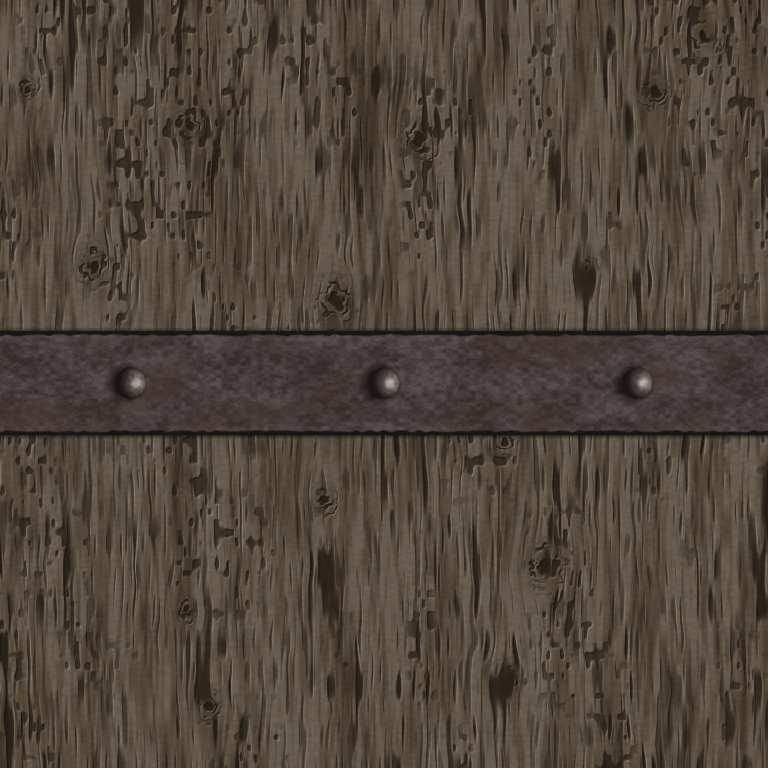
This texture is drawn by a three.js fragment shader. Its source:

```glsl
varying vec2 vUv;

const vec3 WOOD_LIGHT = vec3(0.400, 0.358, 0.306);
const vec3 WOOD_MID = vec3(0.335, 0.288, 0.234);
const vec3 WOOD_DARK = vec3(0.250, 0.207, 0.158);
const vec3 WOOD_DEEP = vec3(0.125, 0.092, 0.065);
const vec3 IRON_LIGHT = vec3(0.335, 0.298, 0.298);
const vec3 IRON_MID = vec3(0.278, 0.238, 0.232);
const vec3 IRON_DARK = vec3(0.222, 0.178, 0.170);
const vec3 RUST = vec3(0.262, 0.195, 0.168);
const vec3 EDGE_BLACK = vec3(0.100, 0.080, 0.077);
const vec3 STEEL = vec3(0.460, 0.420, 0.405);
const vec3 GLINT = vec3(0.800, 0.750, 0.720);

const float BAND_CENTER = 0.501;
const float BAND_HALF = 0.068;
const float RIVET_START = 0.170;
const float RIVET_STEP = 0.330;
const float RIVET_RADIUS = 0.0205;
const float RELIEF = 0.55;
const vec2 RELIEF_STEP = vec2(-0.0016, 0.0016);

// Knots: centre and radius
const int KNOT_COUNT = 14;
const vec3 KNOTS[KNOT_COUNT] = vec3[KNOT_COUNT](
  vec3(0.247, 0.835, 0.022), vec3(0.547, 0.819, 0.025), vec3(0.918, 0.953, 0.024),
  vec3(0.853, 0.880, 0.019), vec3(0.124, 0.654, 0.024), vec3(0.439, 0.607, 0.027),
  vec3(0.764, 0.651, 0.015), vec3(0.421, 0.349, 0.017), vec3(0.707, 0.263, 0.028),
  vec3(0.243, 0.206, 0.013), vec3(0.270, 0.082, 0.018), vec3(0.658, 0.423, 0.016),
  vec3(0.036, 0.885, 0.013), vec3(0.661, 0.115, 0.020));

float hash(vec2 p) {
  return fract(sin(dot(p, vec2(12.9898, 78.233))) * 43758.5453);
}

float noise(vec2 p) {
  vec2 i = floor(p), f = fract(p);
  f = f * f * (3.0 - 2.0 * f);
  return mix(mix(hash(i), hash(i + vec2(1.0, 0.0)), f.x),
             mix(hash(i + vec2(0.0, 1.0)), hash(i + vec2(1.0, 1.0)), f.x), f.y);
}

float fbm(vec2 p) {
  float sum = 0.0, gain = 0.533;
  for (int i = 0; i < 4; i++) {
    sum += gain * noise(p);
    p = p * 2.1 + 7.3;
    gain *= 0.5;
  }
  return sum;
}

// Sideways push on the grain, carved depth, rough dark halo
vec3 knotField(vec2 p) {
  vec3 field = vec3(0.0);
  float wobble = 0.6 * noise(p * 90.0) + 0.4 * noise(p * 210.0);
  for (int i = 0; i < KNOT_COUNT; i++) {
    vec2 d = (p - KNOTS[i].xy) / KNOTS[i].z;
    float q = length(d * vec2(1.0, 0.85)) + 0.7 * (wobble - 0.5);
    float rings = smoothstep(0.35, 0.9, 0.5 + 0.5 * sin(q * 13.0 + d.x - d.y));
    float core = 1.0 - smoothstep(0.18, 0.40, q);
    float broken = smoothstep(0.25, 0.6, noise(p * vec2(95.0, 80.0) + 13.0));
    float carved = max(core, 0.85 * rings * broken * (1.0 - smoothstep(0.7, 1.3, q)));
    field.x -= d.x * KNOTS[i].z * 0.5 * exp(-0.6 * dot(d, d * vec2(1.0, 0.5)));
    field.y = max(field.y, carved);
    field.z = max(field.z, exp(-dot(d, d * vec2(1.1, 0.5))));
  }
  return field;
}

// Depth of cracks, pits and knots; 0 is the flat face
float carving(vec2 p, vec3 knot) {
  float sway = 0.010 * noise(p * vec2(9.0, 6.0)) + 0.004 * noise(p * vec2(40.0, 30.0));
  vec2 g = p + vec2(knot.x + sway, 0.0);
  float crackZone = smoothstep(0.30, 0.70, noise(g * vec2(26.0, 8.0) + 3.0));
  float cracks = smoothstep(0.62, 0.88, noise(g * vec2(165.0, 19.0) + 17.0)) * crackZone;
  float hairs = smoothstep(0.62, 0.92, noise(g * vec2(260.0, 24.0) + 41.0));
  float pitZone = smoothstep(0.46, 0.74, noise(p * vec2(20.0, 7.0) + 29.0));
  pitZone = max(pitZone, 0.8 * knot.z);
  float pits = smoothstep(0.60, 0.82, noise(g * vec2(150.0, 75.0) + 8.0)) * pitZone;
  return max(max(cracks, 0.5 * hairs), max(0.8 * pits, knot.y));
}

vec3 wood(vec2 p) {
  vec3 knot = knotField(p);
  vec2 g = p + vec2(knot.x + 0.006 * noise(p * vec2(12.0, 9.0)), 0.0);
  float depth = carving(p, knot);
  vec2 lit = p + RELIEF_STEP;
  float slope = depth - carving(lit, knotField(lit));
  float broad = noise(g * vec2(26.0, 5.0));
  float streak = noise(g * vec2(100.0, 9.0) + 9.0);
  float fiber = noise(g * vec2(270.0, 26.0));
  float tone = 0.26 * broad + 0.38 * streak + 0.36 * fiber;
  vec3 color = mix(WOOD_DARK, WOOD_MID, smoothstep(0.16, 0.42, tone));
  color = mix(color, WOOD_LIGHT, smoothstep(0.40, 0.64, tone));
  color = mix(color, WOOD_DARK, 0.50 * knot.z);
  color = mix(color, WOOD_DEEP, 0.80 * depth);
  color *= 1.0 - RELIEF * clamp(slope, -0.5, 0.5);
  return color * (0.95 + 0.10 * noise(p * vec2(170.0, 310.0)));
}

vec3 iron(vec2 p, float inside) {
  float mottle = fbm(p * vec2(22.0, 34.0));
  float grit = fbm(p * vec2(130.0, 190.0) + 5.0);
  float tone = 0.42 * mottle + 0.58 * grit;
  vec3 color = mix(IRON_DARK, IRON_MID, smoothstep(0.30, 0.52, tone));
  color = mix(color, IRON_LIGHT, smoothstep(0.50, 0.70, tone));
  color = mix(color, RUST, 0.5 * smoothstep(0.50, 0.72, fbm(p * vec2(14.0, 22.0) + 31.0)));
  float rim = smoothstep(0.005, 0.008, inside) * (1.0 - smoothstep(0.008, 0.016, inside));
  color += 0.035 * rim * noise(p * vec2(90.0, 30.0));
  float ragged = 0.0035 + 0.0030 * noise(p * vec2(110.0, 14.0));
  return mix(EDGE_BLACK, color, smoothstep(ragged - 0.001, ragged + 0.002, inside));
}

vec3 addRivet(vec3 color, vec2 p) {
  float index = floor((p.x - RIVET_START) / RIVET_STEP + 0.5);
  vec2 d = (p - vec2(RIVET_START + index * RIVET_STEP, BAND_CENTER)) / RIVET_RADIUS;
  float r = length(d);
  float shadow = 1.0 - smoothstep(0.75, 1.45, length(d + vec2(0.25, 0.04)));
  color *= 1.0 - 0.55 * shadow;
  vec3 normal = vec3(d, sqrt(max(0.0, 1.0 - r * r)));
  float light = max(0.0, dot(normal, normalize(vec3(0.55, 0.08, 0.75))));
  float worn = 0.75 + 0.5 * noise(p * 260.0);
  vec3 dome = mix(EDGE_BLACK, STEEL, pow(light, 2.0) * worn);
  dome = mix(dome, GLINT, smoothstep(0.50, 0.0, length(d - vec2(0.36, -0.03))) * worn * 0.8);
  return mix(color, dome, 1.0 - smoothstep(0.92, 1.05, r));
}

void main() {
  vec2 p = vUv;
  float inside = BAND_HALF - abs(p.y - BAND_CENTER);
  float contact = 1.0 - smoothstep(0.0, 0.006, -inside);
  vec3 color = wood(p) * (1.0 - 0.35 * contact);
  vec3 band = addRivet(iron(p, inside), p);
  color = mix(color, band, smoothstep(-0.001, 0.001, inside));
  gl_FragColor = vec4(color, 1.0);
}
```
